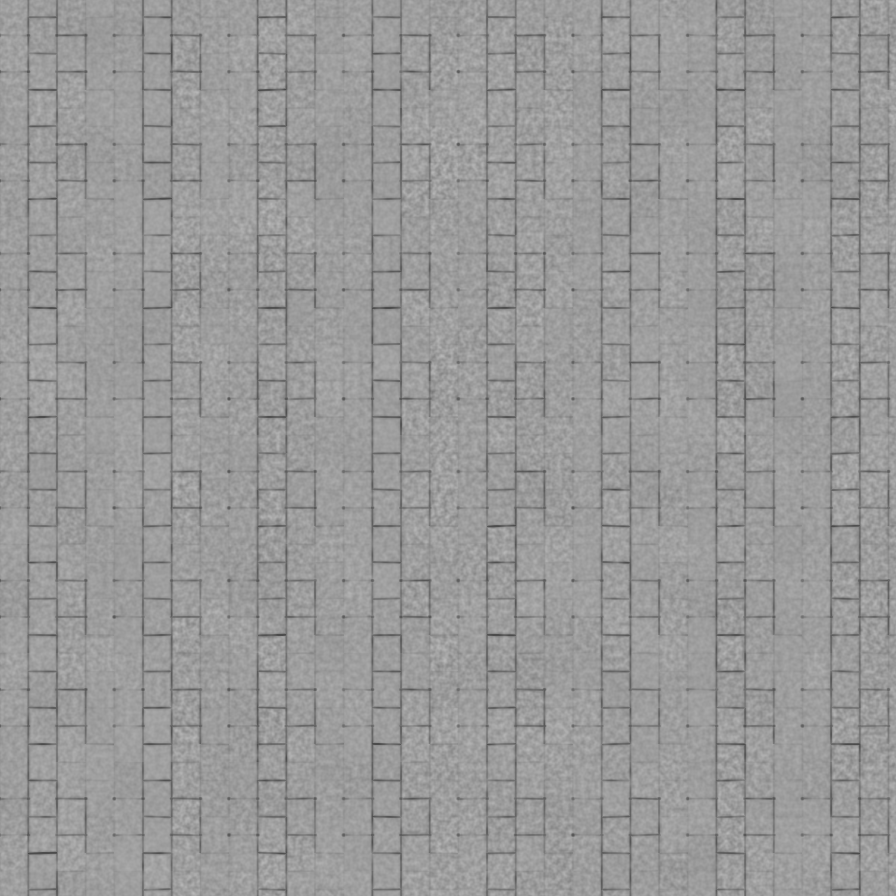
Reproduce this texture map procedurally as a Shadertoy shader.

```glsl
// Grey block paving: narrow columns of staggered blocks with thin dark joints.
// Four columns by three rows form one repeat; joint strength varies by column
// kind, and gradient noise adds grain, worn joints and tonal drift.

const vec2 REPEAT_SIZE = vec2(0.1280, 0.1217);  // canvas units
const vec2 REPEAT_START = vec2(0.0316, 0.1003); // from the upper left
const vec2 BLOCKS = vec2(4.0, 3.0);             // blocks per repeat
const vec3 STONE = vec3(0.619);
const vec3 JOINT = vec3(0.30);
const float JOINT_HALF_WIDTH = 0.0011;
const float JOINT_SOFTNESS = 0.0013;
const float HALO_HALF_WIDTH = 0.0026;
const float HALO_STRENGTH = 0.16;
const float DOT_RADIUS = 0.0019;
const float GRAIN_SCALE = 150.0;
const float GRAIN_AMOUNT = 0.125;
const float TILT = 0.0022;

float hash(vec2 p) {
    vec3 h = fract(vec3(p.xyx) * 0.1031);
    h += dot(h, h.yzx + 33.33);
    return fract((h.x + h.y) * h.z);
}

float gradientDot(vec2 cell, vec2 offset) {
    float angle = 6.2832 * hash(cell);
    return dot(vec2(cos(angle), sin(angle)), offset);
}

float gradientNoise(vec2 p) {
    vec2 i = floor(p), f = fract(p);
    vec2 w = f * f * f * (f * (f * 6.0 - 15.0) + 10.0);
    vec2 e = vec2(1.0, 0.0);
    return mix(mix(gradientDot(i, f), gradientDot(i + e, f - e), w.x),
               mix(gradientDot(i + e.yx, f - e.yx), gradientDot(i + 1.0, f - 1.0), w.x), w.y);
}

// Soft coverage of a stroke of the given half width.
float stroke(float dist, float halfWidth, float pixel) {
    float soft = max(JOINT_SOFTNESS, 0.7 * pixel);
    return 1.0 - smoothstep(halfWidth - soft, halfWidth + soft, abs(dist));
}

// A dark joint with a faint shadow on both sides.
float jointProfile(float dist, float pixel) {
    float halo = HALO_STRENGTH * stroke(dist, HALO_HALF_WIDTH, pixel);
    return max(stroke(dist, JOINT_HALF_WIDTH, pixel), halo);
}

// Strength of the upright joint on the left of a column kind.
float uprightStrength(float kind, float phase) {
    if (kind < 1.5) return 0.72;
    if (kind < 2.5) return mix(0.20, 0.66, step(1.5, phase));
    return 0.11;
}

// Strength of the level joint inside a column kind; x runs across the block.
float levelStrength(float kind, float row, float x) {
    bool first = row < 0.5;
    if (kind < 0.5) return first ? 1.0 : 0.74;
    if (kind < 1.5) return first ? 0.18 : 0.68;
    float nearEnds = smoothstep(0.15, 0.5, abs(x - 0.5));
    if (kind < 2.5) return (first ? 0.34 : 0.15) * mix(0.5, 1.0, nearEnds);
    return (first ? 0.12 : 0.52) * mix(0.3, 1.0, nearEnds);
}

void mainImage(out vec4 fragColor, in vec2 fragCoord) {
    vec2 uv = fragCoord / iResolution.xy;
    float pixel = 1.0 / min(iResolution.x, iResolution.y);
    vec2 pos = vec2(uv.x, 1.0 - uv.y);
    vec2 blockSize = REPEAT_SIZE / BLOCKS;
    vec2 grid = (pos - REPEAT_START) / blockSize;

    // Block and joint indices
    float column = floor(grid.x);
    float kind = mod(column, BLOCKS.x);
    float stagger = 0.5 * mod(column, 2.0);
    float blockRow = floor(grid.y - stagger);
    float edge = floor(grid.x + 0.5);
    float edgeKind = mod(edge, BLOCKS.x);
    float levelRow = floor(grid.y - stagger + 0.5);
    vec2 block = vec2(column, blockRow);

    // Upright joints
    float wear = 0.95 + 0.8 * gradientNoise(pos * 75.0);
    float across = (grid.x - edge) * blockSize.x;
    float upright = jointProfile(across, pixel)
        * uprightStrength(edgeKind, mod(grid.y, BLOCKS.y))
        * mix(0.65, 1.1, hash(vec2(edge, floor(grid.y * 2.0)) + 71.0));

    // Level joints, slightly tilted
    float x = fract(grid.x);
    float tilt = TILT * (hash(vec2(column, levelRow) + 19.0) - 0.5) * (x - 0.5);
    float along = (grid.y - stagger - levelRow) * blockSize.y + tilt;
    float level = jointProfile(along, pixel)
        * levelStrength(kind, mod(levelRow, BLOCKS.y), x)
        * mix(0.7, 1.1, hash(vec2(column, levelRow) + 43.0));

    // Dark dots where staggered joints meet an upright
    float dotRow = floor(grid.y);
    vec2 toDot = (grid - vec2(edge, dotRow + 0.5)) * blockSize;
    float dotStrength = mod(dotRow, BLOCKS.y) < 0.5 ? 0.0 : 0.8;
    float joint = stroke(length(toDot), DOT_RADIUS, pixel) * dotStrength
        * mix(0.65, 1.1, hash(vec2(edge, dotRow) + 57.0));

    // Stone tone and grain, with some columns smoother than others
    float roughness = mix(0.5, 1.0, hash(vec2(column, 5.0)))
        * mix(0.7, 1.15, hash(block + 11.0));
    float grain = gradientNoise(pos * GRAIN_SCALE)
        + 0.6 * gradientNoise(pos * GRAIN_SCALE * 1.9 + 8.0);
    float tone = 0.018 * (hash(block + 29.0) - 0.5)
        + 0.025 * gradientNoise(pos * vec2(9.0, 14.0));
    vec3 color = STONE + tone + GRAIN_AMOUNT * roughness * grain;

    float dark = max(max(upright, level) * wear, joint);
    color = mix(color, JOINT, clamp(dark, 0.0, 1.0));
    fragColor = vec4(clamp(color, 0.0, 1.0), 1.0);
}
```
